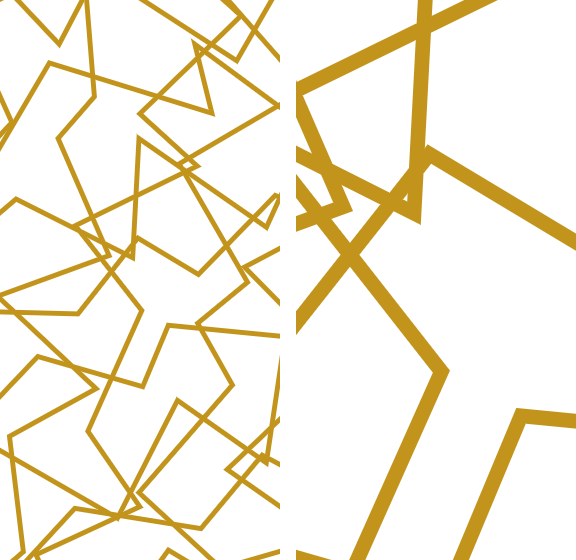
Left, the full canvas; right, a detail of the centre.
This pattern is drawn by a Shadertoy shader. Its source:

```glsl
// Draws a loose web of golden zigzag lines with mitred corners on white.

const vec3 PAPER = vec3(1.0);
const vec3 GOLD = vec3(0.76, 0.58, 0.11);

const float HALF_WIDTH = 0.0088;   // half the line thickness, in canvas widths
const float STEP = 0.30;           // mean advance from corner to corner
const float ROW_GAP = 0.30;        // distance between neighbouring zigzags
const float SLIDE = 0.16;          // corner jitter along the zigzag
const float SWING_MIN = 0.03;      // least corner offset across the zigzag
const float SWING_MAX = 0.24;      // greatest corner offset

vec2 hash2(vec2 cell) {
    vec3 q = fract(vec3(cell.xyx) * vec3(0.1031, 0.1030, 0.0973));
    q += dot(q, q.yzx + 33.33);
    return fract((q.xx + q.yz) * q.zy);
}

mat2 rotation(float angle) {
    float c = cos(angle), s = sin(angle);
    return mat2(c, s, -s, c);
}

// Corner of a zigzag: swings to alternating sides by a random amount
vec2 corner(float index, float row, float seed) {
    vec2 rnd = hash2(vec2(index, row) + seed);
    float side = 2.0 * mod(index + row, 2.0) - 1.0;
    float swing = side * mix(SWING_MIN, SWING_MAX, rnd.y);
    return vec2(index * STEP + SLIDE * (2.0 * rnd.x - 1.0),
                row * ROW_GAP + swing);
}

// Distance to the axis of segment b-c, cut at the bisectors of its joints
float mitredSegment(vec2 p, vec2 a, vec2 b, vec2 c, vec2 d) {
    vec2 before = normalize(b - a);
    vec2 along = normalize(c - b);
    vec2 after = normalize(d - c);
    bool inside = dot(p - b, before + along) >= 0.0
               && dot(p - c, along + after) <= 0.0;
    vec2 normal = vec2(-along.y, along.x);
    return inside ? abs(dot(p - b, normal)) : 1e3;
}

// Distance to a family of zigzags running along one heading
float zigzags(vec2 p, float heading, float seed) {
    p = rotation(-heading) * p;
    float index = floor(p.x / STEP);
    float row = floor(p.y / ROW_GAP + 0.5);
    float dist = 1e3;
    for (float j = -1.0; j <= 1.0; j++) {
        for (float i = -1.0; i <= 1.0; i++) {
            float n = index + i, r = row + j;
            dist = min(dist, mitredSegment(p,
                corner(n - 1.0, r, seed), corner(n, r, seed),
                corner(n + 1.0, r, seed), corner(n + 2.0, r, seed)));
        }
    }
    return dist;
}

void mainImage(out vec4 fragColor, in vec2 fragCoord) {
    float pixel = 1.0 / iResolution.x;
    vec2 p = fragCoord * pixel;

    // Two families with different headings cross each other
    float dist = min(zigzags(p, 0.2, 41.0), zigzags(p, 1.4, 97.0));

    float ink = clamp(0.5 + (HALF_WIDTH - dist) / pixel, 0.0, 1.0);
    fragColor = vec4(mix(PAPER, GOLD, ink), 1.0);
}
```
